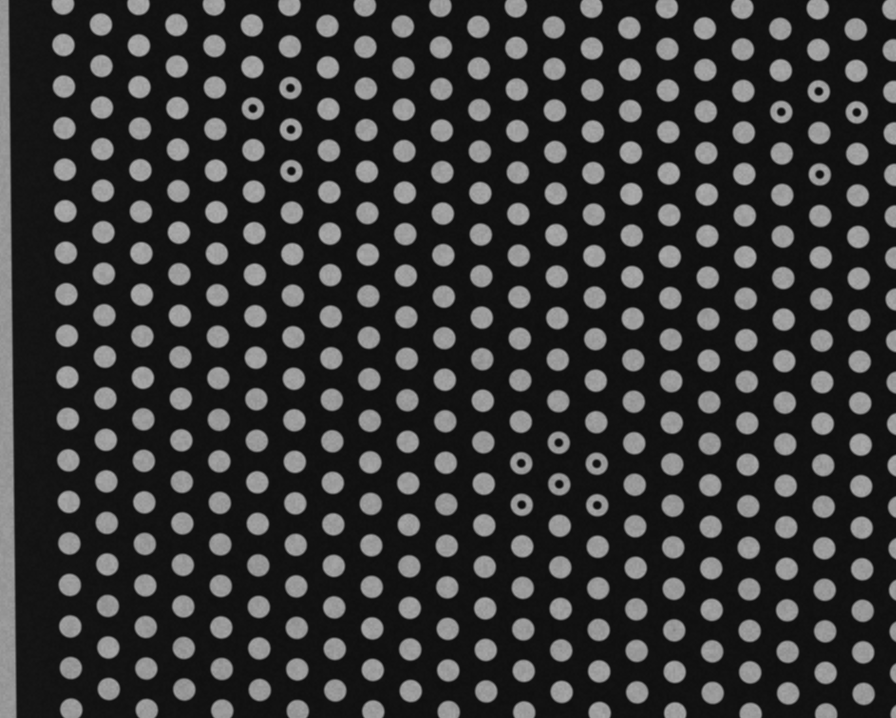
Reproduce this pattern procedurally as a WebGL 1 fragment shader.

```glsl
precision highp float;
// Pale dots on a near-black sheet: 23 staggered columns, slightly skewed, some dots pierced.
// A sheared lattice gives each point its nearest dot, drawn as a distance to a circle;
// value noise adds print grain, and a pale margin shows beside the sheet's left edge.

uniform vec2 u_resolution;

// Lengths are fractions of the canvas width, with y running down from the top.
const vec2 PITCH = vec2(0.04212, 0.04635);
const vec2 FIRST_DOT = vec2(0.0703, 0.0039);
const vec2 SKEW = vec2(0.0118, 0.0064);
const float DOT_RADIUS = 0.0124;
const float HOLE_RADIUS = 0.0047;
const float BLUR = 0.0018;

const float INK = 0.068;
const float PAPER = 0.615;
const float MARGIN = 0.59;

float hash(vec2 p) {
  vec3 q = fract(vec3(p.xyx) * 0.1031);
  q += dot(q, q.yzx + 33.33);
  return fract((q.x + q.y) * q.z);
}

float valueNoise(vec2 p) {
  vec2 i = floor(p);
  vec2 f = fract(p);
  f = f * f * (3.0 - 2.0 * f);
  return mix(mix(hash(i), hash(i + vec2(1.0, 0.0)), f.x),
             mix(hash(i + vec2(0.0, 1.0)), hash(i + vec2(1.0, 1.0)), f.x), f.y);
}

// Coverage of a shape from its signed distance.
float fill(float dist, float softness) {
  return 1.0 - smoothstep(-softness, softness, dist);
}

float inBox(vec2 cell, vec2 center, vec2 halfSize) {
  vec2 inside = step(abs(cell - center), halfSize);
  return inside.x * inside.y;
}

// Column and half-row of the dot nearest to lattice point q.
vec2 nearestCell(vec2 q) {
  float column = floor(q.x + 0.5);
  float odd = mod(column, 2.0);
  float row = floor(q.y - 0.5 * odd + 0.5);
  return vec2(column, 2.0 * row + odd);
}

// Three clusters of pierced dots; the stagger thins each box to its pattern.
float isPierced(vec2 cell) {
  float leftGroup = inBox(cell, vec2(6.0, 6.0), vec2(0.5, 2.5))
                  + inBox(cell, vec2(5.0, 5.0), vec2(0.5));
  float rightGroup = inBox(cell, vec2(20.0, 4.5), vec2(1.2, 0.7))
                   + inBox(cell, vec2(20.0, 8.0), vec2(0.5));
  float lowerGroup = inBox(cell, vec2(13.0, 22.5), vec2(1.2, 1.7));
  return min(leftGroup + rightGroup + lowerGroup, 1.0);
}

// Coverage of the dot in a cell, with its hole where it has one.
float dotCoverage(vec2 offset, vec2 cell, float softness) {
  float dist = length(offset);
  float disc = fill(dist - DOT_RADIUS, softness);
  float hole = fill(dist - HOLE_RADIUS, softness) * isPierced(cell);
  return disc * (1.0 - hole) * step(0.0, cell.x);
}

void main() {
  vec2 p = vec2(gl_FragCoord.x, u_resolution.y - gl_FragCoord.y) / u_resolution.x;
  float softness = max(BLUR, 0.75 / u_resolution.x);

  // Skewed lattice and nearest dot.
  vec2 local = p - FIRST_DOT;
  vec2 q = (local - SKEW * local.yx) / PITCH;
  vec2 cell = nearestCell(q);
  vec2 offset = (q - cell * vec2(1.0, 0.5)) * PITCH;

  // Print grain, uneven tone and a slight fall of light.
  float grain = 0.6 * valueNoise(p * 420.0) + 0.4 * valueNoise(p * 190.0 + 37.0) - 0.5;
  float tone = 0.03 * (valueNoise(p * 4.0 + 11.0) - 0.5)
             + 0.025 * (hash(cell + 50.0) - 0.5) - 0.025 * (p.y - 0.4);

  // Paper dots on the ink, with one faint speck of wear.
  float speck = fill(length(offset) - 0.0015, softness) * inBox(cell, vec2(16.0, 30.0), vec2(0.5));
  float paper = PAPER + tone + 0.09 * grain - 0.08 * speck;
  float ink = INK + 0.022 * grain + 0.014 * exp(-7.0 * p.x);
  float shade = mix(ink, paper, dotCoverage(offset, cell, softness));

  // Pale margin beyond the slanted left edge.
  float edge = p.x - 0.0098 - 0.0107 * p.y;
  shade = mix(shade, MARGIN + 0.07 * grain, fill(edge, softness));

  gl_FragColor = vec4(vec3(shade), 1.0);
}
```
